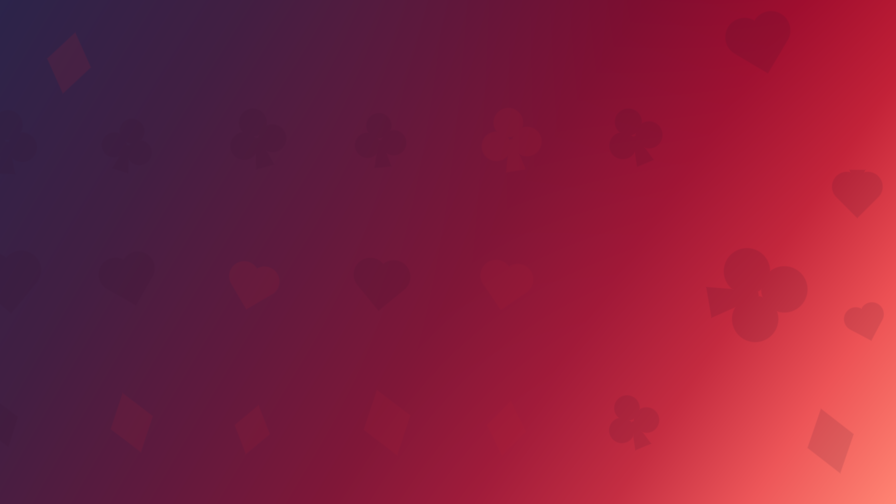
This background is drawn by a WebGL 2 fragment shader. Its source:

```glsl
#version 300 es
precision highp float;

uniform vec2 u_resolution;
out vec4 fragColor;

const int CLUB = 0, HEART = 1, DIAMOND = 2, SPADE = 3;
const vec3 EMBER = vec3(0.72, 0.13, 0.20);
const vec3 SHADE = vec3(0.20, 0.05, 0.16);

float hash(vec2 p) {
    return fract(sin(dot(p, vec2(127.1, 311.7))) * 43758.5453);
}

vec2 rotate(vec2 p, float angle) {
    float c = cos(angle), s = sin(angle);
    return mat2(c, -s, s, c) * p;
}

// Suit distance functions, each about one unit in radius
float heartDistance(vec2 p) {
    p = vec2(abs(p.x), p.y) * 0.6 + vec2(0.0, 0.55);
    if (p.x + p.y > 1.0) return (length(p - vec2(0.25, 0.75)) - 0.3536) / 0.6;
    vec2 top = p - vec2(0.0, 1.0);
    vec2 side = p - 0.5 * max(p.x + p.y, 0.0);
    return sqrt(min(dot(top, top), dot(side, side))) * sign(p.x - p.y) / 0.6;
}

float stemDistance(vec2 p) {
    float flare = abs(p.x) - 0.06 - 0.25 * max(-p.y, 0.0);
    return max(flare, abs(p.y + 0.5) - 0.5);
}

float clubDistance(vec2 p) {
    float top = length(p - vec2(0.0, 0.52)) - 0.46;
    float side = length(vec2(abs(p.x) - 0.48, p.y + 0.15)) - 0.46;
    return min(min(top, side), stemDistance(p));
}

float diamondDistance(vec2 p) {
    return (abs(p.x) * 1.4 + abs(p.y) - 1.0) * 0.58;
}

float suitDistance(vec2 p, int kind) {
    if (kind == CLUB) return clubDistance(p);
    if (kind == HEART) return heartDistance(p);
    if (kind == DIAMOND) return diamondDistance(p);
    return min(heartDistance(-p), stemDistance(p));
}

// Coverage of one suit, with an edge one pixel wide
float suitMask(vec2 p, vec2 center, float size, float angle, int kind) {
    float d = suitDistance(rotate(p - center, angle) / size, kind) * size;
    float edge = 1.0 / u_resolution.y;
    return 1.0 - smoothstep(-edge, edge, d);
}

vec3 blendStop(vec3 color, vec3 next, float from, float to, float t) {
    return mix(color, next, clamp((t - from) / (to - from), 0.0, 1.0));
}

// Slanted ramp from navy through crimson to coral
vec3 backdrop(vec2 p) {
    float t = (p.x + (1.0 - p.y) * (0.6 + 0.06 * p.x)) / 2.485;
    vec3 color = vec3(0.17, 0.14, 0.29);
    color = blendStop(color, vec3(0.26, 0.12, 0.26), 0.0, 0.2, t);
    color = blendStop(color, vec3(0.38, 0.10, 0.24), 0.2, 0.367, t);
    color = blendStop(color, vec3(0.50, 0.09, 0.22), 0.367, 0.515, t);
    color = blendStop(color, vec3(0.63, 0.11, 0.23), 0.515, 0.64, t);
    color = blendStop(color, vec3(0.77, 0.18, 0.26), 0.64, 0.76, t);
    color = blendStop(color, vec3(0.93, 0.34, 0.35), 0.76, 0.876, t);
    color = blendStop(color, vec3(1.0, 0.52, 0.45), 0.876, 1.0, t);
    float upperRight = smoothstep(0.6, 1.778, p.x) * p.y;
    return color - vec3(0.01, 0.06, 0.05) * upperRight;
}

// Faint suits on a loose grid over the darker side
vec3 scatterSuits(vec3 color, vec2 p) {
    for (int j = 0; j < 3; j++) {
        for (int i = -1; i < 5; i++) {
            if (i == 4 && j == 1) continue;
            vec2 cell = vec2(i, j);
            float pick = hash(cell + 3.0);
            vec2 jitter = vec2(pick, hash(cell + 9.0)) - 0.5;
            vec2 center = vec2(0.26, 0.72) + cell * vec2(0.25, -0.283) + 0.02 * jitter;
            int kind = i == 4 ? CLUB : j;
            bool warm = i + j > 1 && i < 4 && (j == 2 || i % 2 != 0);
            float size = 0.05 + 0.02 * pick;
            float mask = suitMask(p, center, size, jitter.y * 0.8, kind);
            color = mix(color, warm ? EMBER : SHADE, mask * 0.11);
        }
    }
    return color;
}

void main() {
    vec2 p = gl_FragCoord.xy / u_resolution.y;
    vec3 color = scatterSuits(backdrop(p), p);

    // Larger suits near the bright side
    float shadow = suitMask(p, vec2(1.505, 0.417), 0.1, -1.4, CLUB);
    shadow = max(shadow, suitMask(p, vec2(1.509, 0.912), 0.065, 0.25, HEART));
    shadow = max(shadow, suitMask(p, vec2(1.648, 0.125), 0.067, 0.29, DIAMOND));
    shadow = max(shadow, suitMask(p, vec2(1.718, 0.359), 0.04, 0.3, HEART));
    shadow = max(shadow, suitMask(p, vec2(1.701, 0.613), 0.05, 3.14, SPADE));
    color = mix(color, SHADE, shadow * 0.12);

    // Warm diamond in the navy corner
    float glow = suitMask(p, vec2(0.137, 0.875), 0.062, -0.2, DIAMOND);
    color = mix(color, EMBER, glow * 0.13);

    fragColor = vec4(color, 1.0);
}
```
